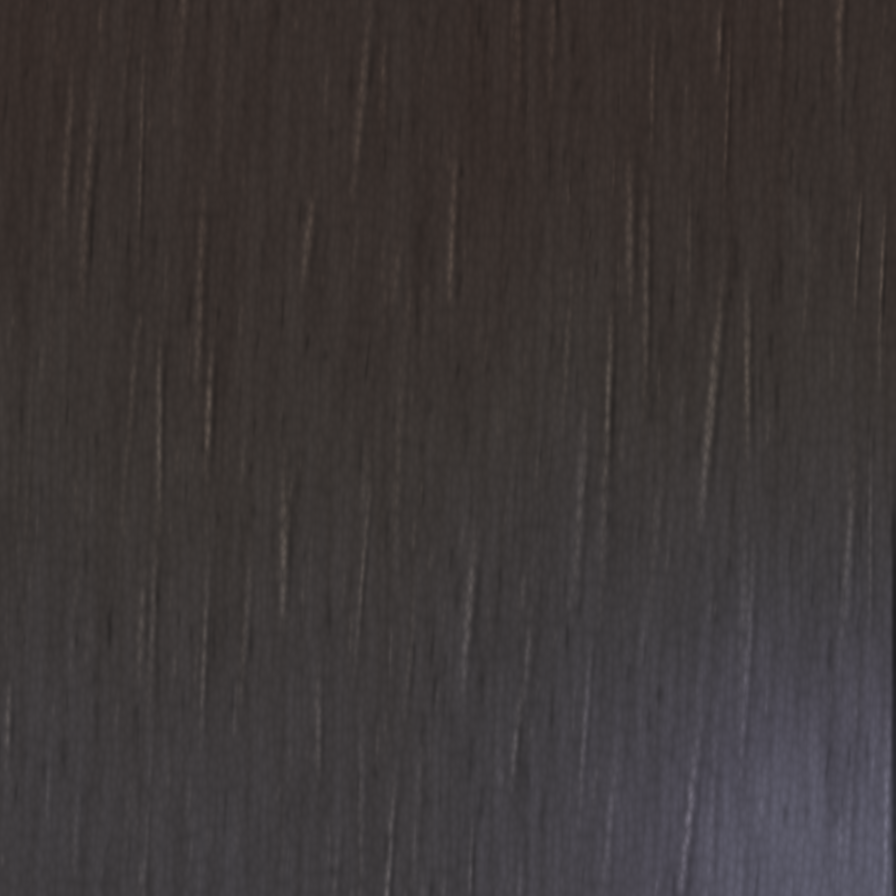
Give the GLSL for this texture, as a Shadertoy shader.

```glsl
// Dark stained wood with fine, nearly vertical grain and a cool sheen in the lower right.
// A tone field picks from a five-colour ramp; stretched cellular noise makes the fibres
// and scattered tapered strokes make the bright scratches and dark pores.

const vec3 UMBER  = vec3(0.200, 0.163, 0.150);
const vec3 BROWN  = vec3(0.220, 0.200, 0.190);
const vec3 SLATE  = vec3(0.240, 0.230, 0.240);
const vec3 STEEL  = vec3(0.290, 0.280, 0.320);
const vec3 SHEEN  = vec3(0.360, 0.360, 0.420);

const vec2  SHEEN_CENTER    = vec2(0.99, 0.02);
const vec2  SHEEN_SIZE      = vec2(0.31, 0.33);
const float SHEEN_STRENGTH  = 1.55;
const float GRAIN_LEAN      = 0.025;
const float TONE_DRIFT      = 0.17;
const float FIBRE_CONTRAST  = 0.18;
const float MOTTLE_CONTRAST = 0.12;
const float SCRATCH_LIGHT   = 0.38;
const float PORE_DARK       = 0.22;

vec3 hash3(vec2 cell) {
    vec3 q = fract(vec3(cell.xyx) * vec3(0.1031, 0.1030, 0.0973));
    q += dot(q, q.yxz + 33.33);
    return fract((q.xxy + q.yzz) * q.zyx);
}

// Distance to the nearest scattered point, centred roughly on zero
float cellular(vec2 p) {
    vec2 cell = floor(p);
    float nearest = 4.0;
    for (int j = -1; j <= 1; j++)
    for (int i = -1; i <= 1; i++) {
        vec2 id = cell + vec2(i, j);
        vec2 d = id + hash3(id).xy - p;
        nearest = min(nearest, dot(d, d));
    }
    return 0.5 - sqrt(nearest);
}

// Tapered slanted strokes, one per grid cell; x is the line, y its shaded flank
vec2 strokes(vec2 p, vec2 grid, float width, float seed) {
    vec2 cell = floor(p * grid);
    vec2 sum = vec2(0.0);
    for (int j = -1; j <= 1; j++)
    for (int i = -1; i <= 1; i++) {
        vec2 id = cell + vec2(i, j);
        vec3 place = hash3(id + seed);
        vec3 shape = hash3(id + seed + 57.0);
        vec2 d = p - (id + place.xy) / grid;
        d.x -= d.y * mix(-0.02, 0.07, shape.x);
        float halfLength = mix(0.2, 0.85, shape.y) / grid.y;
        float w = width * mix(0.6, 1.3, shape.z);
        float taper = 1.0 - smoothstep(0.1, 1.0, abs(d.y) / halfLength);
        float strength = place.z * place.z * taper;
        float across = d.x / w;
        float flank = across - 1.9;
        sum += strength * vec2(exp(-across * across), exp(-flank * flank));
    }
    return sum;
}

// Slow irregular drift of tone from layered sines
float drift(vec2 p) {
    return 0.5 * sin(9.0 * p.x + 2.0 * sin(4.0 * p.y))
         + 0.3 * sin(23.0 * p.x - 3.0 * p.y + 1.3)
         + 0.2 * sin(41.0 * p.x + 5.0 * p.y + 4.0);
}

vec3 woodRamp(float tone) {
    vec3 color = mix(UMBER, BROWN, clamp(tone, 0.0, 1.0));
    color = mix(color, SLATE, clamp(tone - 1.0, 0.0, 1.0));
    color = mix(color, STEEL, clamp(tone - 2.0, 0.0, 1.0));
    return mix(color, SHEEN, clamp(tone - 3.0, 0.0, 1.0));
}

void mainImage(out vec4 fragColor, in vec2 fragCoord) {
    vec2 uv = fragCoord / iResolution.xy;
    vec2 p = uv;
    p.x -= GRAIN_LEAN * (uv.y - 0.5) + 0.003 * sin(5.0 * uv.y + 7.0 * uv.x);

    // Broad lighting
    float depth = 1.0 - uv.y;
    vec2 toSheen = (uv - SHEEN_CENTER) / SHEEN_SIZE;
    float tone = 0.22 + 1.8 * smoothstep(0.0, 1.1, depth);
    tone += 0.4 * (uv.x - 0.5) * smoothstep(0.0, 0.8, depth);
    tone += SHEEN_STRENGTH * exp(-dot(toSheen, toSheen)) + TONE_DRIFT * drift(p);

    // Fibres and soft mottling
    float fibre = 0.55 * cellular(p * vec2(105.0, 7.0))
                + 0.45 * cellular(p * vec2(44.0, 2.8) + 19.0);
    float mottle = cellular(uv * vec2(120.0, 75.0) + 7.0);
    tone += 0.35 * fibre;

    // Long scratches, short glints and small soft pores
    vec2 scratches = strokes(p, vec2(24.0, 4.5), 0.0034, 3.0);
    vec2 glints = strokes(p, vec2(30.0, 16.0), 0.0028, 41.0);
    vec2 pores = strokes(p, vec2(36.0, 20.0), 0.0030, 83.0);
    float broken = 0.85 + 1.0 * mottle;
    float light = (scratches.x + 0.35 * glints.x) * broken;
    float dark = 0.75 * pores.x + 0.85 * scratches.y;

    float relief = 1.015 + FIBRE_CONTRAST * fibre + MOTTLE_CONTRAST * mottle;
    relief += SCRATCH_LIGHT * light - PORE_DARK * dark;
    vec3 color = woodRamp(tone) * max(relief, 0.45);
    color += vec3(0.012, 0.010, 0.003) * light;

    // Thin shadow along the lower right border
    float border = smoothstep(0.993, 0.999, uv.x) * (1.0 - smoothstep(0.3, 0.55, uv.y));
    fragColor = vec4(color * (1.0 - 0.5 * border), 1.0);
}
```
